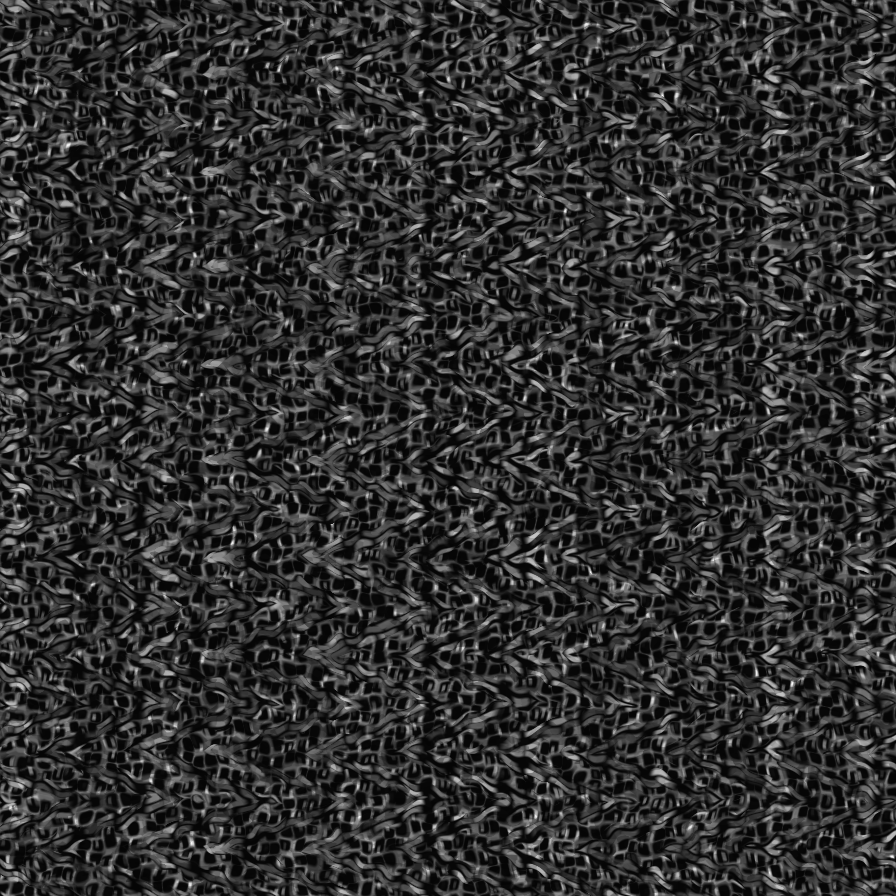
Give the GLSL for this texture, as a three.js fragment shader.

```glsl
// Charcoal herringbone cloth: sideways chevrons of pale floats over a dark open weave.
varying vec2 vUv;

const float TAU = 6.2831853;
const float CHEVRONS_ACROSS = 10.0;
const float CHEVRONS_DOWN = 9.25;
const float CHEVRON_REACH = 1.4; // length of an arm, in repeats across
const float TIP_PHASE = 0.49;
const float WARP_ENDS = 70.0;
const float WEFT_ROWS = 62.0;

const vec3 PIT_BLACK = vec3(0.025);
const vec3 WARP_GREY = vec3(0.33);
const vec3 GLINT_GREY = vec3(0.36);
const vec3 STRAND_DULL = vec3(0.22);
const vec3 STRAND_PALE = vec3(0.64);

vec2 hash2(vec2 p) {
  vec3 q = fract(p.xyx * vec3(0.1031, 0.103, 0.0973));
  q += dot(q, q.yzx + 33.33);
  return fract((q.xx + q.yz) * q.zy);
}

// Cellular noise with squarish cells: x = distance, y = blended cell value.
vec2 cellular(vec2 p, float jitter) {
  vec2 cell = floor(p);
  vec2 local = p - cell;
  float nearest = 8.0;
  float total = 0.0;
  float weightSum = 0.0;
  for (int j = -1; j <= 1; j++) {
    for (int i = -1; i <= 1; i++) {
      vec2 offset = vec2(float(i), float(j));
      vec2 rnd = hash2(cell + offset + 100.0);
      vec2 delta = offset + 0.5 + (rnd - 0.5) * jitter - local;
      vec2 square = delta * delta;
      float weight = exp(-16.0 * (square.x + square.y));
      nearest = min(nearest, length(square));
      total += weight * fract(rnd.x * 7.3 + rnd.y * 3.7);
      weightSum += weight;
    }
  }
  return vec2(sqrt(nearest), total / weightSum);
}

// Slow sway of the yarns plus a fine crinkle.
vec2 sway(vec2 p) {
  vec2 slow = vec2(sin(p.y * 23.0 + 2.0 * sin(p.x * 9.0)),
                   sin(p.x * 19.0 + 1.7 * sin(p.y * 13.0)));
  vec2 crinkle = vec2(sin(p.y * 171.0 + 2.0 * sin(p.x * 67.0)),
                      sin(p.x * 143.0 + 2.0 * sin(p.y * 89.0)));
  return slow * 0.002 + crinkle * 0.0016;
}

// Constant along each chevron arm, which climbs in small ledges.
float chevronPhase(vec2 p) {
  float ledges = WARP_ENDS * 0.5;
  float steppedX = p.x + 0.8 * sin(TAU * ledges * p.x) / (TAU * ledges);
  float fold = abs(fract(p.y * CHEVRONS_DOWN - TIP_PHASE + 0.5) - 0.5) * 2.0;
  return steppedX * CHEVRONS_ACROSS - fold * CHEVRON_REACH;
}

// Dark upright slots framed by warp yarn, with small grey slivers inside.
vec3 groundWeave(vec2 p) {
  vec2 slot = cellular(p * vec2(WARP_ENDS, WEFT_ROWS), 0.5);
  vec2 sliver = cellular(p * vec2(WARP_ENDS * 1.9, WEFT_ROWS) + 17.0, 0.6);
  float warp = smoothstep(0.3, 0.54, slot.x) * (0.45 + 0.9 * slot.y);
  float shine = (1.0 - smoothstep(0.1, 0.4, sliver.x)) * smoothstep(0.4, 0.9, sliver.y);
  return PIT_BLACK + WARP_GREY * warp + GLINT_GREY * shine;
}

// Short twisted strands lying along the chevron arms.
vec3 strandColour(vec2 strand) {
  float body = 1.0 - smoothstep(0.24, 0.6, strand.x);
  vec3 tone = mix(STRAND_DULL, STRAND_PALE, strand.y * strand.y);
  return mix(PIT_BLACK, tone, body);
}

void main() {
  vec2 p = vUv + sway(vUv);
  float phase = chevronPhase(p);

  // Floats with ragged edges and occasional gaps.
  vec2 strand = cellular(vec2(p.x * 46.0, phase * 5.0 + 40.0), 0.85);
  vec2 wear = cellular(p * vec2(48.0, 62.0) + 5.0, 0.9);
  float offCentre = abs(fract(phase) - 0.5) + 0.2 * (0.5 - strand.y) + 0.12 * (0.5 - wear.y);
  float coverage = 1.0 - smoothstep(0.16, 0.28, offCentre);
  coverage *= mix(0.6, 1.0, smoothstep(0.1, 0.5, wear.y));

  vec3 colour = mix(groundWeave(p), strandColour(strand), coverage);

  // Fine fibre grain.
  float grain = cellular(p * vec2(120.0, 210.0) + 3.0, 0.9).y;
  colour *= 0.72 + 0.56 * grain;
  gl_FragColor = vec4(colour, 1.0);
}
```
